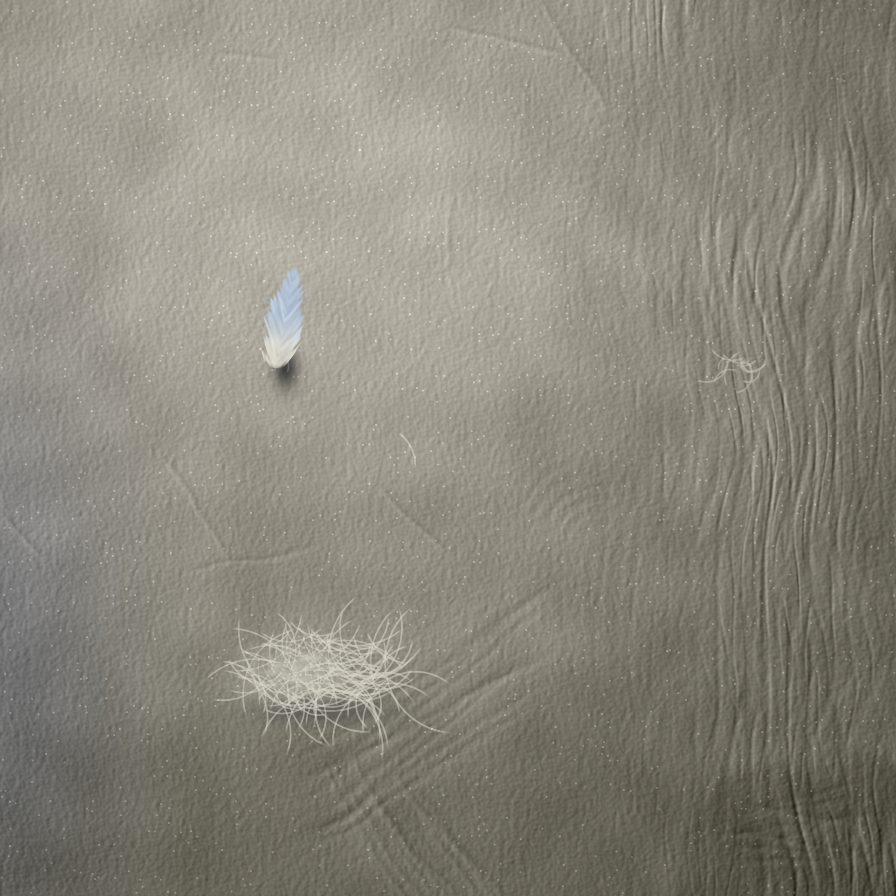
Write a Shadertoy shader that draws this texture.

```glsl
const vec3 DARK = vec3(0.335, 0.325, 0.275);
const vec3 LIGHT = vec3(0.695, 0.675, 0.63);
const vec3 FIBRE = vec3(0.88, 0.87, 0.82);
const vec3 BLUE = vec3(0.70, 0.77, 0.85);
const vec3 SHADOW = vec3(0.20, 0.20, 0.19);
const vec2 GLOW_POS = vec2(0.34, 0.78);
const float GLOW_SIZE = 0.64;
const vec2 LIGHT_STEP = vec2(-0.0022, 0.0012);
const float GRAIN = 0.09;
const float WRINKLE = 0.11;
const float CREASE = 0.085;
const float HAIR_WIDTH = 0.0011;

// Single creases: start and end
const vec4 CREASES[8] = vec4[8](
    vec4(0.176, 0.5, 0.267, 0.36), vec4(0.5, 0.974, 0.64, 0.937),
    vec4(0.6, 1, 0.68, 0.875), vec4(0.245, 0.938, 0.31, 0.935),
    vec4(0, 0.43, 0.055, 0.37), vec4(0.2, 0.36, 0.36, 0.39),
    vec4(0.505, 0.79, 0.5, 0.69), vec4(0.42, 0.46, 0.5, 0.38));

vec2 hash2(vec2 p) {
    p = vec2(dot(p, vec2(127.1, 311.7)), dot(p, vec2(269.5, 183.3)));
    return fract(sin(p) * 43758.5);
}

float corner(vec2 i, vec2 f, vec2 o) {
    return dot(hash2(i + o) * 2.0 - 1.0, f - o);
}

float noise(vec2 p) {
    vec2 i = floor(p), f = fract(p), u = f * f * (3.0 - 2.0 * f), o = vec2(0, 1);
    return mix(mix(corner(i, f, o.xx), corner(i, f, o.yx), u.x),
               mix(corner(i, f, o.xy), corner(i, f, o.yy), u.x), u.y);
}

// Fine grain plus long upright wrinkles on the right
float leatherHeight(vec2 p) {
    float grain = noise(p * vec2(170, 105)) + 0.7 * noise(p * 270.0);
    float bend = 1.3 * noise(p * vec2(7, 5));
    float fold = noise(vec2(p.x * 34.0 + bend, p.y * 4.5));
    float fine = noise(vec2(p.x * 75.0 + 2.0 * bend, p.y * 13.0));
    float zone = smoothstep(0.6, 0.76, p.x) * (0.5 + smoothstep(-0.15, 0.25, noise(p * 5.0)));
    float folds = smoothstep(0.0, 0.13, abs(fold)) + 0.6 * smoothstep(0.0, 0.2, abs(fine));
    return GRAIN * grain + WRINKLE * folds * (zone + 0.12);
}

// Lit and shaded sides of a groove from a to b
float crease(vec2 p, vec2 a, vec2 b, float width) {
    vec2 ab = b - a, ap = p - a;
    float t = dot(ap, ab) / dot(ab, ab);
    float d = (ap.x * ab.y - ap.y * ab.x) / (length(ab) * width);
    return d * exp(-d * d) * smoothstep(0.0, 0.15, t) * smoothstep(1.0, 0.8, t);
}

// Thin arc through c, facing along angle
float hairArc(vec2 p, vec2 c, float angle, float radius, float span) {
    vec2 n = vec2(cos(angle), sin(angle)), q = p - c + n * radius;
    float w = max(HAIR_WIDTH, 0.7 / iResolution.y), len = length(q);
    float line = 1.0 - smoothstep(0.3 * w, 1.5 * w, abs(len - radius));
    return line * smoothstep(cos(span), cos(span * 0.8), dot(q, n) / max(len, 0.0001));
}

// Coverage by scattered curled fibres
float tuft(vec2 p, vec2 centre, vec2 size, int count) {
    vec2 q = (p - centre) / size;
    if (dot(q, q) > 5.0) return 0.0;
    float clear = 1.0;
    for (int i = 0; i < count; i++) {
        vec2 h = hash2(vec2(i, count)), k = hash2(vec2(count + 3, i));
        float turn = 6.2832 * h.x;
        vec2 c = centre + size * sqrt(h.y) * 0.85 * vec2(cos(turn), sin(turn));
        float angle = 1.57 + (k.x - 0.5) * 2.8 + 3.1416 * step(0.5, k.y);
        float radius = size.x * (0.22 + 0.65 * fract(k.y * 7.0));
        clear *= 1.0 - 0.55 * hairArc(p, c, angle, radius, 0.5 + 0.8 * h.x);
    }
    return 1.0 - clear;
}

float spot(vec2 p, vec2 centre, vec2 size) {
    vec2 q = (p - centre) / size;
    return exp(-dot(q, q));
}

void mainImage(out vec4 fragColor, in vec2 fragCoord) {
    vec2 p = fragCoord / iResolution.xy;
    // Broad light, cool left edge, dark lower right patch
    vec3 col = mix(DARK, LIGHT, spot(p, GLOW_POS, vec2(GLOW_SIZE)));
    col += 0.06 * (noise(p * 5.0) + noise(p * 16.0));
    col += vec3(-0.02, -0.005, 0.045) * spot(p, vec2(0, 0.28), vec2(0.13, 0.35));
    float patchEdge = length((p - vec2(0.92, 0)) / vec2(0.16, 0.15)) + 0.4 * noise(p * 12.0);
    col -= 0.055 * (1.0 - smoothstep(0.9, 1.1, patchEdge));
    col -= 0.05 * spot(p, vec2(0.48, 0.42), vec2(0.06, 0.04));
    // Grain and grooves
    vec2 w = p + 0.012 * vec2(noise(p * 14.0), noise(p * 14.0 + 31.0));
    float grooves = 0.0;
    for (int i = 0; i < 8; i++) {
        float f = float(i) / 7.0;
        vec2 r = (hash2(vec2(i, 8)) - 0.5) * 0.05;
        grooves += crease(w, CREASES[i].xy, CREASES[i].zw, 0.0035);
        grooves -= crease(w, vec2(0.63 - 0.04 * f, 0.35 - 0.13 * f) + r, vec2(0.33, 0.15 - 0.12 * f) - r, 0.005);
        grooves += 0.7 * crease(w, vec2(0.34 + 0.12 * f, 0.16 - 0.04 * f) + r, vec2(0.46 + 0.12 * f, -0.02), 0.004);
        grooves += 0.6 * crease(w, vec2(0.81, 0.03 + 0.07 * f) + r, vec2(0.98, 0.05 + 0.07 * f) - r, 0.004);
    }
    float ring = length(w - vec2(0.68, 0.38));
    grooves += 0.35 * sin(ring * 420.0) * spot(p, vec2(0.62, 0.44), vec2(0.045, 0.03));
    col += leatherHeight(p) - leatherHeight(p + LIGHT_STEP) + grooves * CREASE;
    // Pale dust
    vec2 cell = floor(p * 130.0);
    float speck = length(fract(p * 130.0) - 0.2 - 0.6 * hash2(cell));
    col += 0.16 * step(0.9, hash2(cell + 9.0).x) * (1.0 - smoothstep(0.07, 0.22, speck));
    // Cast shadows
    col = mix(col, SHADOW, 0.55 * spot(p, vec2(0.355, 0.207), vec2(0.065, 0.014)));
    col = mix(col, SHADOW, 0.9 * spot(p, vec2(0.319, 0.589), vec2(0.013, 0.022)));
    // Large tuft with dense core, small tuft, stray hairs
    float fibres = spot(p, vec2(0.335, 0.25), vec2(0.055, 0.032)) * (0.6 + 0.8 * noise(p * vec2(80, 130)));
    fibres = max(fibres, tuft(p, vec2(0.358, 0.25), vec2(0.095, 0.05), 110));
    fibres = max(fibres, 0.75 * tuft(p, vec2(0.822, 0.587), vec2(0.034, 0.02), 14));
    fibres = max(fibres, 0.6 * hairArc(p, vec2(0.459, 0.5), 0.45, 0.045, 0.5));
    col = mix(col, FIBRE, 0.88 * fibres);
    // Feather: tapered vane with ragged barbs
    vec2 axis = normalize(vec2(0.022, 0.115)), q = p - vec2(0.318, 0.645);
    float along = dot(q, axis), across = q.x * axis.y - q.y * axis.x, s = along / 0.057;
    float barbs = noise(vec2(along * 150.0 - abs(across) * 260.0, across * 90.0));
    float taper = sqrt(max(0.0, 1.0 - s * s)) * (0.021 - 0.13 * along);
    float vane = 1.0 - smoothstep(-0.003, 0.003, abs(across) - taper * (0.85 + 0.7 * barbs));
    vane *= smoothstep(1.1, 0.9, abs(s));
    col = mix(col, BLUE, 0.5 * tuft(p, vec2(0.322, 0.645), vec2(0.03, 0.05), 24));
    col = mix(col, mix(FIBRE, BLUE, smoothstep(-0.045, 0.01, along)) + 0.14 * barbs, 0.9 * vane);
    fragColor = vec4(clamp(col, 0.0, 1.0), 1);
}
```
